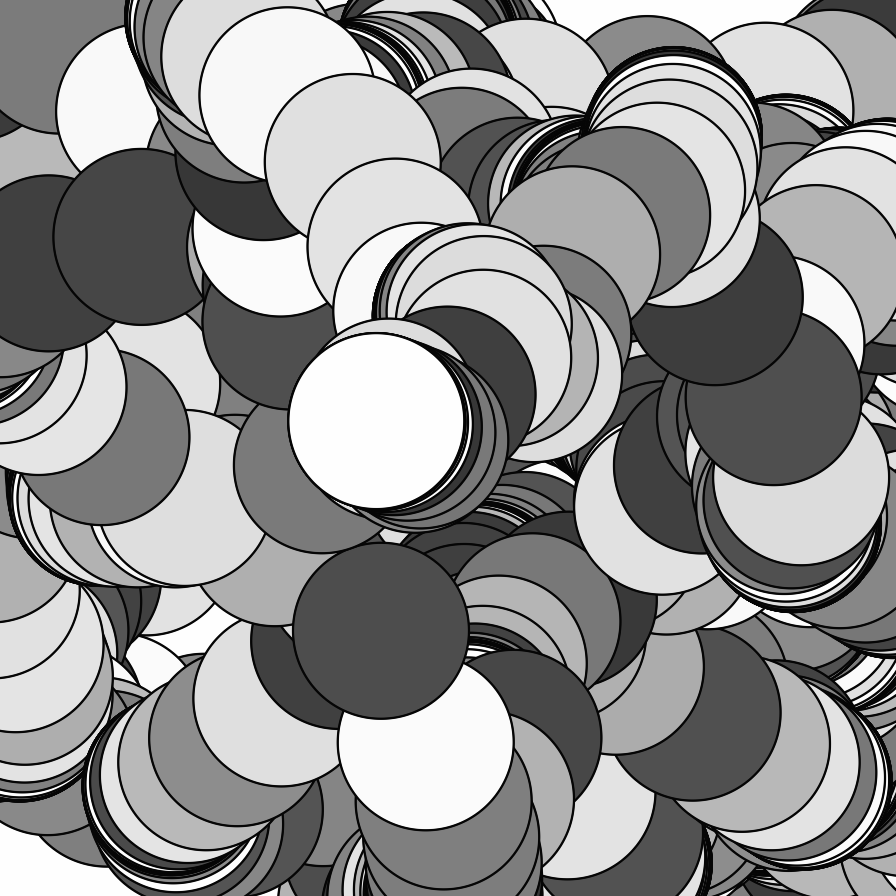
A WebGL 2 fragment shader for this pattern:

```glsl
#version 300 es
precision highp float;
precision highp int;

// Overlapping grey discs with thin black outlines, stamped along a wandering trail.
// The trail hops between random rest points, easing in and out, so discs spread
// where it is fast and stack into dense rims where it rests. Newest disc is on top.

uniform vec2 u_resolution;
out vec4 fragColor;

const float RADIUS = 0.0995;        // disc radius, outline included
const float OUTLINE = 0.0026;       // outline width
const int HOPS = 64;                // moves between rest points
const int DISCS = 24;               // discs stamped per hop
const float EASE_POWER = 3.6;       // higher rests longer and rushes faster
const float WOBBLE = 0.32;          // bending of the trail
const float WOBBLE_RATE = 1.7;      // bends per hop
const float SHORT_HOP = 0.22;       // relative length of every third hop
const float MARGIN = 0.1;           // rest points reach this far off canvas
const float SLOW_STEP = 0.016;      // steps below this count as slow
const float SLOW_WHITE = 0.6;       // chance that a slow disc turns white
const float TONE_SPREAD = 0.16;     // variation inside each tone
const vec2 TRAIL_END = vec2(0.42, 0.53);
const float INK = 0.02;
const float WHITE = 0.995;
const float TONES[5] = float[5](0.27, 0.51, 0.70, 0.88, 0.98);
const float TONE_LIMITS[4] = float[4](0.25, 0.51, 0.65, 0.84);

// Integer hash of an index and a channel, 0 to 1.
float hash(int index, int channel) {
    uint h = uint(index) * 747796405u + uint(channel) * 2891336453u + 977u;
    h = (h ^ (h >> 16)) * 73244475u;
    h = (h ^ (h >> 15)) * 73244475u;
    h ^= h >> 16;
    return float(h & 65535u) / 65535.0;
}

// Gradient noise on a line, -0.5 to 0.5.
float gradientNoise(float x, int channel) {
    int cell = int(floor(x));
    float f = x - float(cell);
    float left = (hash(cell, channel) * 2.0 - 1.0) * f;
    float right = (hash(cell + 1, channel) * 2.0 - 1.0) * (f - 1.0);
    return mix(left, right, f * f * f * (f * (f * 6.0 - 15.0) + 10.0));
}

vec2 randomPoint(int index) {
    vec2 r = vec2(hash(index, 1), hash(index, 2));
    return mix(vec2(-MARGIN), vec2(1.0 + MARGIN), r);
}

// Rest points; every third one stays close to its neighbour.
vec2 restPoint(int index) {
    int anchor = index % 3 == 1 ? index - 1 : index;
    vec2 base = anchor == 0 ? TRAIL_END : randomPoint(anchor);
    return anchor == index ? base : mix(base, randomPoint(index), SHORT_HOP);
}

// Slow start, fast middle, slow end.
float ease(float t) {
    float a = pow(t, EASE_POWER);
    return a / (a + pow(1.0 - t, EASE_POWER));
}

vec2 wobble(float time) {
    float x = time * WOBBLE_RATE;
    return WOBBLE * vec2(gradientNoise(x, 3), gradientNoise(x, 4));
}

float segmentDistance(vec2 p, vec2 a, vec2 b) {
    vec2 ab = b - a;
    float t = clamp(dot(p - a, ab) / max(dot(ab, ab), 1e-5), 0.0, 1.0);
    return length(p - a - ab * t);
}

// Grey fill of one disc; slow discs lean to white.
float discTone(int id, float slowness) {
    if (hash(id, 5) < slowness * SLOW_WHITE) return WHITE;
    float pick = hash(id, 6);
    float tone = TONES[0];
    for (int i = 0; i < 4; i++) {
        if (pick > TONE_LIMITS[i]) tone = TONES[i + 1];
    }
    return tone + (hash(id, 7) - 0.5) * TONE_SPREAD * (1.1 - tone);
}

void main() {
    float side = min(u_resolution.x, u_resolution.y);
    vec2 uv = gl_FragCoord.xy / side;
    float soft = 0.6 / side;
    float reach = RADIUS + soft + WOBBLE * 0.71;

    float grey = 0.0;
    float open = 1.0;               // share of the pixel not yet covered

    // Newest to oldest, stopping once the pixel is covered.
    for (int hop = 0; hop < HOPS && open > 0.01; hop++) {
        vec2 from = restPoint(hop);
        vec2 to = restPoint(hop + 1);
        if (segmentDistance(uv, from, to) > reach) continue;

        vec2 previous = from + wobble(float(hop));
        for (int i = 0; i < DISCS && open > 0.01; i++) {
            float t = ease(float(i) / float(DISCS));
            vec2 center = mix(from, to, t) + wobble(float(hop) + t);
            float stride = length(center - previous);
            previous = center;

            float d = length(uv - center) - RADIUS;
            if (d > soft) continue;
            float cover = 1.0 - smoothstep(-soft, soft, d);
            float rim = smoothstep(-soft, soft, d + OUTLINE);
            float slowness = 1.0 - smoothstep(0.0, SLOW_STEP, stride);
            float tone = discTone(hop * DISCS + i, slowness);
            grey += open * cover * mix(tone, INK, rim);
            open *= 1.0 - cover;
        }
    }
    fragColor = vec4(vec3(grey + open * WHITE), 1.0);
}
```
